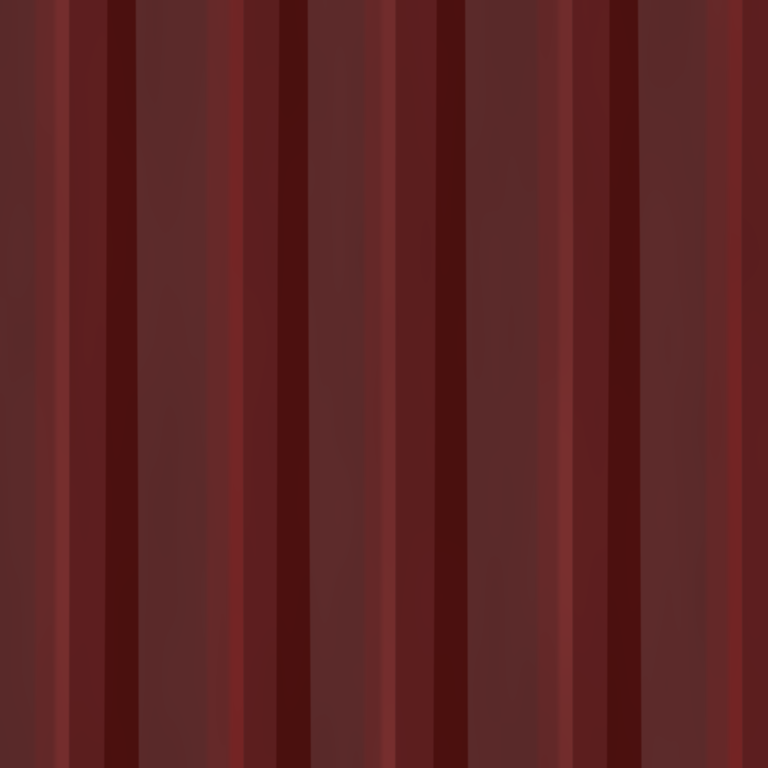
A three.js fragment shader for this texture:

```glsl
#define FOLDS 5
#define PERIOD 0.2172
#define FIRST_EDGE 0.1797
#define JITTER 0.0072
#define LIGHT_START 0.133
#define RIDGE_START 0.107
#define RIDGE_END 0.0885
#define SHADOW_START 0.041
#define FLARE 0.004
#define SOFT 0.0016
#define MOTTLE 0.035

varying vec2 vUv;

const vec3 VALLEY = vec3(0.358, 0.165, 0.165);
const vec3 LIGHT = vec3(0.402, 0.158, 0.158);
const vec3 RIDGE = vec3(0.470, 0.182, 0.180);
const vec3 RED_RIDGE = vec3(0.465, 0.140, 0.140);
const vec3 SLOPE = vec3(0.362, 0.118, 0.120);
const vec3 SHADOW = vec3(0.294, 0.063, 0.057);

float hash(vec2 p) {
  return fract(sin(dot(p, vec2(127.1, 311.7))) * 43758.5453);
}

float noise(vec2 p) {
  vec2 i = floor(p);
  vec2 f = fract(p);
  f = f * f * (3.0 - 2.0 * f);
  return mix(mix(hash(i), hash(i + vec2(1.0, 0.0)), f.x),
             mix(hash(i + vec2(0.0, 1.0)), hash(i + vec2(1.0, 1.0)), f.x), f.y);
}

float strip(float x, float start, float end, float softStart, float softEnd) {
  return smoothstep(start - softStart, start + softStart, x)
       * (1.0 - smoothstep(end - softEnd, end + softEnd, x));
}

// Paints one fold over the cloth: lit band, ridge, slope and shadow
vec3 paintFold(vec3 color, vec2 uv, float id) {
  float sway = sin(2.2 * id);
  float wobble = (noise(vec2(id * 7.3, uv.y * 3.0)) - 0.5) * 0.002;
  float x = uv.x - (FIRST_EDGE + PERIOD * id + JITTER * sway) - wobble;
  float flare = FLARE * (0.5 - uv.y);
  float ridgeShift = 0.004 * sway;
  float ridgeStart = -RIDGE_START + ridgeShift;
  float ridgeEnd = -RIDGE_END + ridgeShift;

  float light = strip(x, -LIGHT_START, ridgeEnd, 0.004, SOFT);
  color = mix(color, LIGHT, light * (0.8 + 0.2 * noise(vec2(id * 3.1, uv.y * 2.0))));

  float glow = 0.5 + 0.3 * noise(vec2(id * 5.7 + 2.0, uv.y * 4.0)) + 0.25 * (1.0 - uv.y);
  vec3 ridgeColor = mix(RIDGE, RED_RIDGE, smoothstep(0.35, 0.6, sway));
  color = mix(color, ridgeColor, glow * strip(x, ridgeStart, ridgeEnd, 0.005, 0.002));

  color = mix(color, SLOPE, strip(x, ridgeEnd, -SHADOW_START * 0.5, 0.002, SOFT));
  return mix(color, SHADOW, strip(x, -SHADOW_START - flare, flare, SOFT, SOFT));
}

void main() {
  vec3 color = VALLEY;
  for (int i = 0; i < FOLDS; i++) {
    color = paintFold(color, vUv, float(i));
  }

  // Faint uneven dye, drawn out along the folds
  float dye = 0.7 * noise(vUv * vec2(14.0, 3.0)) + 0.3 * noise(vUv * vec2(45.0, 9.0));
  color *= 1.0 + MOTTLE * 2.0 * (dye - 0.5);
  gl_FragColor = vec4(color, 1.0);
}
```
